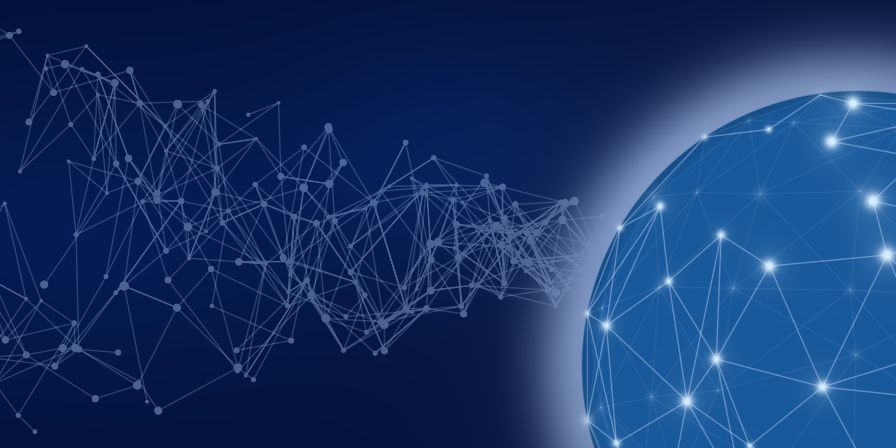
Give the GLSL for this background, as a Shadertoy shader.

```glsl
// Navy backdrop with a tapering web of linked dots that runs into a glowing wireframe globe.

#define GLOBE_CENTER vec2(1.914, 0.182)
#define GLOBE_RADIUS 0.615
#define GLOBE_NODES 90
#define GLOBE_LINK 0.62
#define HALO_WIDTH 0.105
#define WEB_NODES 180.0
#define WEB_SPAN 1.36
#define WEB_LINK 0.27
#define LINE_WIDTH 0.003

const vec3 NAVY_DARK = vec3(0.004, 0.065, 0.225);
const vec3 NAVY_LIGHT = vec3(0.025, 0.125, 0.36);
const vec3 GLOBE_BLUE = vec3(0.09, 0.345, 0.605);
const vec3 HALO_COLOR = vec3(0.60, 0.70, 0.87);
const vec3 WEB_COLOR = vec3(0.46, 0.56, 0.74);
const vec3 NODE_WHITE = vec3(0.83, 0.92, 1.0);

float hash(vec2 p) {
    return fract(sin(dot(p, vec2(127.1, 311.7))) * 43758.5453);
}

float segmentDistance(vec2 p, vec2 a, vec2 b) {
    vec2 ab = b - a;
    float t = clamp(dot(p - a, ab) / max(dot(ab, ab), 1e-6), 0.0, 1.0);
    return length(p - a - ab * t);
}

float stroke(float d, float width, float pixel) {
    return 1.0 - smoothstep(0.0, max(width, 1.2 * pixel), d);
}

float blob(vec2 p, vec2 center, vec2 size) {
    vec2 q = (p - center) / size;
    return exp(-dot(q, q));
}

// Dots ordered from left to right inside a narrowing band
vec2 webNode(float i) {
    float x = (i + 6.0 * hash(vec2(i, 1.0)) - 3.0) / WEB_NODES * WEB_SPAN;
    float halfHeight = max(0.50 - 0.30 * x, 0.08);
    return vec2(x, 0.49 - 0.04 * x + halfHeight * (2.0 * hash(vec2(i, 2.0)) - 1.0));
}

float web(vec2 p, float pixel) {
    float lines = 0.0, dots = 0.0;
    float first = floor(p.x / WEB_SPAN * WEB_NODES) - 28.0;
    for (int n = 0; n < 36; n++) {
        float i = first + float(n);
        if (i < -25.0 || i >= WEB_NODES) continue;
        vec2 a = webNode(i);
        float radius = mix(0.004, 0.0105, pow(hash(vec2(i, 3.0)), 1.5));
        float dotShape = 1.0 - smoothstep(radius - 0.5 * pixel, radius + 0.5 * pixel, length(p - a));
        dots = max(dots, dotShape);
        for (int k = 0; k < 4; k++) {
            float next = i + 1.0 + floor(22.0 * hash(vec2(i, float(k) + 4.0)));
            if (next >= WEB_NODES) continue;
            vec2 b = webNode(next);
            if (distance(a, b) > WEB_LINK) continue;
            lines += 0.36 * stroke(segmentDistance(p, a, b), LINE_WIDTH, pixel);
        }
    }
    return max(min(lines, 0.6), 0.62 * dots);
}

// Spiral lattice on the unit sphere, jittered and tilted towards the viewer
vec3 globeNode(int index) {
    float i = float(index);
    float y = 1.0 - 2.0 * (i + 0.5) / float(GLOBE_NODES);
    y = clamp(y + 0.10 * (hash(vec2(i, 11.0)) - 0.5), -1.0, 1.0);
    float angle = 2.39996 * i + 0.30 * (hash(vec2(i, 12.0)) - 0.5);
    vec3 v = vec3(sqrt(1.0 - y * y) * vec2(cos(angle), sin(angle)), y).xzy;
    v.yz = mat2(0.83, 0.56, -0.56, 0.83) * v.yz;
    v.xy = mat2(0.92, 0.39, -0.39, 0.92) * v.xy;
    return v;
}

// Returns line brightness in x and node glow in y, for q in globe radii
vec2 globeMesh(vec2 q, float pixel) {
    float lines = 0.0, glow = 0.0;
    for (int i = 0; i < GLOBE_NODES; i++) {
        vec3 a = globeNode(i);
        float power = hash(vec2(float(i), 13.0));
        float front = mix(0.12, 1.0, smoothstep(-0.1, 0.1, a.z));
        float d = length(q - a.xy);
        float size = mix(0.012, 0.034, power * power);
        glow += front * (0.85 * exp(-d * d / (size * size)) + 0.35 * power * exp(-d / (1.8 * size)));
        // Fibonacci steps reach the nearest lattice neighbours
        int previous = 3, stepSize = 5;
        for (int k = 0; k < 4; k++) {
            int j = i + stepSize;
            int following = previous + stepSize;
            previous = stepSize;
            stepSize = following;
            if (j >= GLOBE_NODES) break;
            vec3 b = globeNode(j);
            if (distance(a, b) > GLOBE_LINK) continue;
            float facing = mix(0.10, 0.58, smoothstep(-0.15, 0.1, 0.5 * (a.z + b.z)));
            lines += facing * stroke(segmentDistance(q, a.xy, b.xy), LINE_WIDTH / GLOBE_RADIUS, pixel);
        }
    }
    return min(vec2(lines, glow), vec2(0.8, 1.0));
}

void mainImage(out vec4 fragColor, in vec2 fragCoord) {
    float pixel = 1.0 / iResolution.y;
    vec2 p = fragCoord * pixel;

    // Backdrop
    float light = 0.75 * blob(p, vec2(0.15, 0.48), vec2(0.65, 0.36))
                + 0.80 * blob(p, vec2(1.02, 0.66), vec2(0.42, 0.27));
    vec3 color = mix(NAVY_DARK, NAVY_LIGHT, min(light, 1.0));

    // Halo, strongest on the upper left
    vec2 q = (p - GLOBE_CENTER) / GLOBE_RADIUS;
    float rim = (length(q) - 1.0) * GLOBE_RADIUS;
    float outside = max(rim, 0.0);
    float side = 0.85 + 0.15 * dot(normalize(q), vec2(-0.707, 0.707));
    float halo = 0.72 * exp(-pow(outside / HALO_WIDTH, 2.0)) + 0.10 * exp(-outside / 0.25);
    color = mix(color, HALO_COLOR, halo * side);

    // Web of dots
    if (p.x < WEB_SPAN + 0.05) color = mix(color, WEB_COLOR, web(p, pixel));

    // Globe with its mesh
    if (rim < 0.06) {
        float inside = 1.0 - smoothstep(-pixel, pixel, rim);
        vec3 surface = GLOBE_BLUE * (1.0 - 0.12 * smoothstep(-0.04, 0.0, rim));
        color = mix(color, surface, inside);
        vec2 mesh = globeMesh(q, pixel / GLOBE_RADIUS);
        color = mix(color, HALO_COLOR, mesh.x);
        color = mix(color, NODE_WHITE, mesh.y * (1.0 - smoothstep(0.0, 0.06, rim)));
    }
    fragColor = vec4(color, 1.0);
}
```
